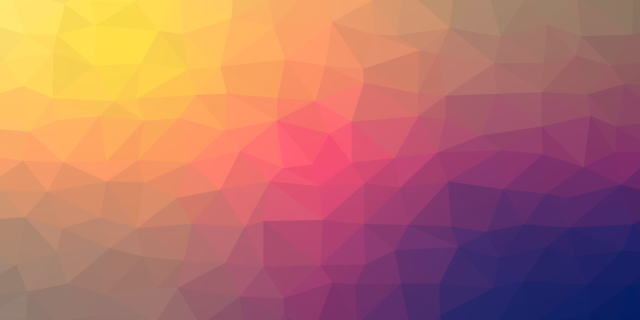
Give the GLSL for this background, as a WebGL 1 fragment shader.

```glsl
precision highp float;

uniform vec2 u_resolution;

const vec2 CELL_SIZE = vec2(0.1354, 0.1025);
const vec2 GRID_ORIGIN = vec2(0.052, -0.007);
const float JITTER = 0.31;
const float FACET_FLATNESS = 0.85;
const float FACET_CONTRAST = 0.055;

float hash(vec2 p) {
    vec3 q = fract(vec3(p.xyx) * 0.1031);
    q += dot(q, q.yzx + 33.33);
    return fract((q.x + q.y) * q.z);
}

// Five evenly spaced colour stops, t from 0 to 1
vec3 ramp(float t, vec3 a, vec3 b, vec3 c, vec3 d, vec3 e) {
    float s = clamp(t, 0.0, 1.0) * 4.0;
    vec3 color = mix(a, b, clamp(s, 0.0, 1.0));
    color = mix(color, c, clamp(s - 1.0, 0.0, 1.0));
    color = mix(color, d, clamp(s - 2.0, 0.0, 1.0));
    return mix(color, e, clamp(s - 3.0, 0.0, 1.0));
}

float glow(vec2 p, vec2 center, float radius) {
    vec2 d = (p - center) / radius;
    return exp(-dot(d, d));
}

// Smooth colour field: yellow to gray above, gray to navy below
vec3 sunsetColor(vec2 p, float aspect) {
    float x = p.x / aspect;
    vec3 top = ramp(x, vec3(1.0, 0.91, 0.47), vec3(1.0, 0.83, 0.37),
        vec3(0.99, 0.65, 0.42), vec3(0.67, 0.55, 0.44), vec3(0.54, 0.46, 0.38));
    vec3 upper = ramp(x, vec3(1.0, 0.83, 0.38), vec3(1.0, 0.78, 0.33),
        vec3(1.0, 0.56, 0.41), vec3(0.69, 0.44, 0.42), vec3(0.56, 0.34, 0.37));
    vec3 middle = ramp(x, vec3(1.0, 0.63, 0.42), vec3(1.0, 0.59, 0.39),
        vec3(0.99, 0.34, 0.46), vec3(0.59, 0.23, 0.44), vec3(0.50, 0.17, 0.41));
    vec3 lower = ramp(x, vec3(0.67, 0.53, 0.44), vec3(0.73, 0.50, 0.43),
        vec3(0.71, 0.26, 0.45), vec3(0.27, 0.17, 0.43), vec3(0.14, 0.13, 0.41));
    vec3 bottom = ramp(x, vec3(0.56, 0.49, 0.45), vec3(0.58, 0.43, 0.42),
        vec3(0.52, 0.20, 0.42), vec3(0.12, 0.15, 0.42), vec3(0.0, 0.11, 0.38));
    vec3 color = ramp(p.y, bottom, lower, middle, upper, top);

    float sun = glow(p, vec2(0.18 * aspect, 0.88), 0.2);
    float ember = glow(p, vec2(0.5 * aspect, 0.51), 0.12);
    color = mix(color, vec3(1.0, 0.89, 0.24), 0.7 * sun);
    return mix(color, vec3(1.0, 0.29, 0.46), 0.5 * ember);
}

// Jittered lattice point
vec2 vertex(vec2 id) {
    vec2 offset = vec2(hash(id + 17.3), hash(id + 61.7)) * 2.0 - 1.0;
    return GRID_ORIGIN + (id + JITTER * offset) * CELL_SIZE;
}

// Positive to the left of the edge from a to b
float edgeDistance(vec2 p, vec2 a, vec2 b) {
    vec2 edge = b - a;
    vec2 q = p - a;
    return (edge.x * q.y - edge.y * q.x) / length(edge);
}

// Weighted colour in rgb, antialiased coverage in a
vec4 facet(vec2 p, vec2 a, vec2 b, vec2 c, float seed, float aspect, float pixel) {
    float inside = min(edgeDistance(p, a, b),
        min(edgeDistance(p, b, c), edgeDistance(p, c, a)));
    float coverage = clamp(inside / pixel + 0.5, 0.0, 1.0);
    if (coverage <= 0.0) return vec4(0.0);

    vec2 samplePoint = mix(p, (a + b + c) / 3.0, FACET_FLATNESS);
    float shade = 1.0 + FACET_CONTRAST * (seed - 0.5);
    return vec4(sunsetColor(samplePoint, aspect) * shade, 1.0) * coverage;
}

// Quad split into two triangles along its shorter diagonal
vec4 cellFacets(vec2 p, vec2 id, float aspect, float pixel) {
    vec2 a = vertex(id);
    vec2 b = vertex(id + vec2(1.0, 0.0));
    vec2 c = vertex(id + vec2(1.0, 1.0));
    vec2 d = vertex(id + vec2(0.0, 1.0));
    float seedA = hash(id + 5.1);
    float seedB = hash(id + 29.9);
    if (distance(a, c) < distance(b, d)) {
        return facet(p, a, b, c, seedA, aspect, pixel)
             + facet(p, a, c, d, seedB, aspect, pixel);
    }
    return facet(p, a, b, d, seedA, aspect, pixel)
         + facet(p, b, c, d, seedB, aspect, pixel);
}

void main() {
    vec2 p = gl_FragCoord.xy / u_resolution.y;
    float aspect = u_resolution.x / u_resolution.y;
    float pixel = 1.0 / u_resolution.y;
    vec2 cell = floor((p - GRID_ORIGIN) / CELL_SIZE);

    // A faint smooth base closes any gap between facets
    vec4 total = vec4(sunsetColor(p, aspect), 1.0) * 0.001;
    for (int y = -1; y <= 1; y++) {
        for (int x = -1; x <= 1; x++) {
            vec2 id = cell + vec2(float(x), float(y));
            total += cellFacets(p, id, aspect, pixel);
        }
    }
    gl_FragColor = vec4(clamp(total.rgb / total.a, 0.0, 1.0), 1.0);
}
```
